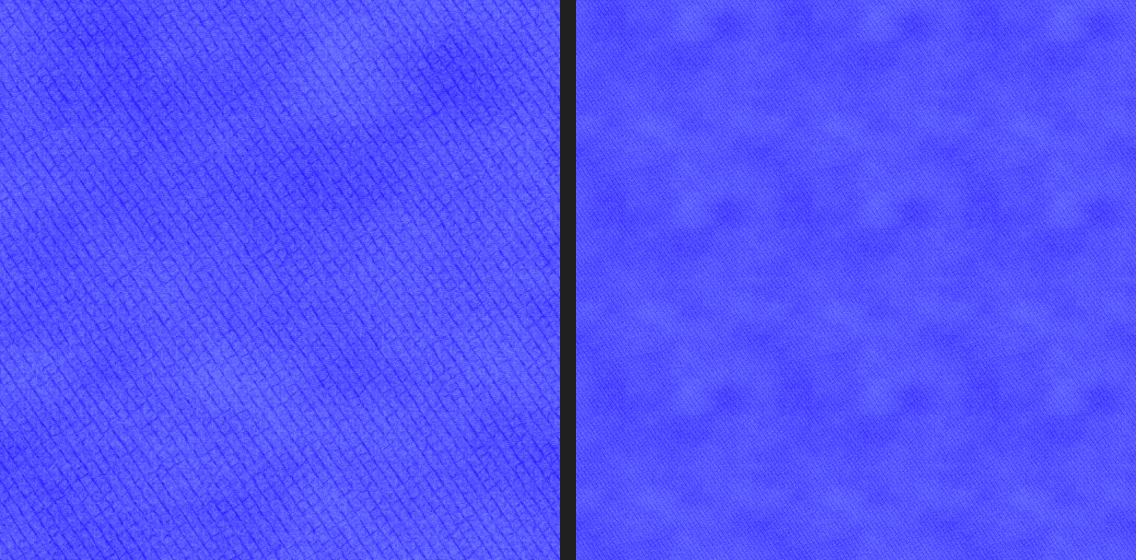
Left, the tile; right, the same tile 3 across and 3 down.
A Shadertoy shader for this texture map:

```glsl
// Seamless blue twill cloth with steep diagonal ribs, faint cross threads and worn, grainy dye.

const vec2 RIB_REPEATS = vec2(42.0, 28.0);     // ribs across and down
const vec2 CROSS_REPEATS = vec2(36.0, -44.0);  // cross threads across and down
const float RIB_CYCLE = 14.0;                  // common divisor of the rib repeats
const vec3 DEEP_BLUE = vec3(0.19, 0.125, 1.0);
const vec3 PALE_BLUE = vec3(0.42, 0.45, 1.0);

float hash(vec2 p) {
    return fract(sin(dot(p, vec2(127.1, 311.7))) * 43758.5453);
}

// Value noise that wraps after a whole number of cells
float tileNoise(vec2 uv, vec2 cells, float seed) {
    vec2 p = uv * cells;
    vec2 i = floor(p);
    vec2 f = fract(p);
    f = f * f * (3.0 - 2.0 * f);
    vec2 lo = mod(i, cells) + seed;
    vec2 hi = mod(i + 1.0, cells) + seed;
    float bottom = mix(hash(lo), hash(vec2(hi.x, lo.y)), f.x);
    float top = mix(hash(vec2(lo.x, hi.y)), hash(hi), f.x);
    return mix(bottom, top, f.y);
}

float tileFbm(vec2 uv, vec2 cells, float seed) {
    float sum = 0.0;
    float weight = 0.5;
    for (int octave = 0; octave < 5; octave++) {
        sum += weight * tileNoise(uv, cells, seed + float(octave) * 17.0);
        cells *= 2.0;
        weight *= 0.5;
    }
    return sum / 0.96875;
}

// Soft line at every whole phase; width is in canvas units
float threadLine(float phase, vec2 repeats, float width, float pixel) {
    float distanceToLine = (0.5 - abs(fract(phase) - 0.5)) / length(repeats);
    return 1.0 - smoothstep(0.0, width + pixel, distanceToLine);
}

// Dark grooves between ribs, and fainter broken threads across each rib
float weave(vec2 uv, float pixel) {
    float wobble = tileNoise(uv, vec2(64.0), 3.0) - 0.5;
    float ribPhase = dot(uv, RIB_REPEATS) + 0.14 * wobble;
    float ribId = mod(floor(ribPhase), RIB_CYCLE);
    float stagger = 0.3 * hash(vec2(ribId, 5.0));
    float crossPhase = dot(uv, CROSS_REPEATS) + stagger + 0.4 * wobble;

    float ribWear = mix(0.3, 1.0, tileNoise(uv, vec2(120.0), 11.0));
    float crossWear = smoothstep(0.15, 0.9, tileNoise(uv, vec2(90.0), 23.0));
    float groove = threadLine(ribPhase, RIB_REPEATS, 0.0018, pixel) * ribWear;
    float crossing = threadLine(crossPhase, CROSS_REPEATS, 0.0014, pixel) * crossWear;
    return max(groove * 0.60, crossing * 0.36);
}

// Speckle whose cells are centred on an even grid
float grain(vec2 uv) {
    const float fineCells = 512.0;
    float fine = tileNoise(uv + 0.5 / fineCells, vec2(fineCells), 31.0) - 0.5;
    float coarse = tileNoise(uv, vec2(256.0), 47.0) - 0.5;
    return 0.42 * fine + 0.34 * coarse;
}

void mainImage(out vec4 fragColor, in vec2 fragCoord) {
    vec2 uv = fragCoord / iResolution.xy;
    float pixel = 1.0 / iResolution.y;

    // Broad fading and faint horizontal slubs
    float fading = tileFbm(uv, vec2(5.0, 6.0), 61.0) - 0.5;
    float slubs = tileNoise(uv, vec2(7.0, 190.0), 83.0) - 0.5;

    float shade = 0.69 + 0.56 * fading + 0.06 * slubs + grain(uv) - weave(uv, pixel);
    fragColor = vec4(mix(DEEP_BLUE, PALE_BLUE, clamp(shade, 0.0, 1.0)), 1.0);
}
```
